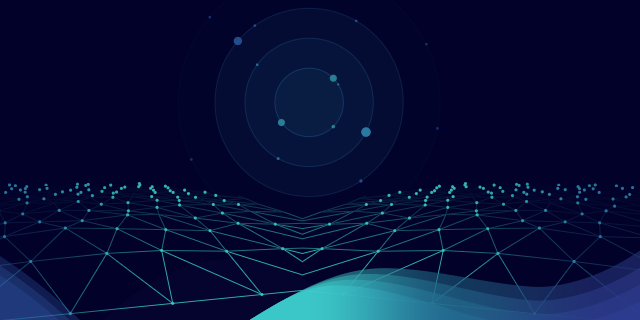
A WebGL 1 fragment shader for this background:

```glsl
precision highp float;
uniform vec2 u_resolution;

const vec3 NIGHT = vec3(0.005, 0.005, 0.16);
const vec3 DISC_TINT = vec3(0.009, 0.033, 0.032);
const vec3 RING_TINT = vec3(0.05, 0.13, 0.15);
const vec3 MESH_TEAL = vec3(0.22, 0.80, 0.76);
const vec3 MESH_BLUE = vec3(0.16, 0.50, 0.65);
const vec3 TURQUOISE = vec3(0.24, 0.80, 0.80);
const vec3 OCEAN = vec3(0.14, 0.42, 0.57);
const vec3 INDIGO = vec3(0.18, 0.24, 0.57);
const vec3 LEFT_BLUE = vec3(0.18, 0.32, 0.62);

const vec2 ORBIT_CENTRE = vec2(0.966, 0.680);
const float MIRROR_X = 0.945;
const vec2 VANISHING = vec2(0.482, 0.479);   // distance from mirror, height
const float COLUMN_STEP = 0.71;
const float COLUMN_START = -0.18;
const float ROW_STEP = 1.38;
const float ROW_START = 2.30;
const float ROW_TILT = 0.23;
const float FAR_ROW = 12.0;
const float FIRST_COLUMN = -3.0;
const float LINE_WIDTH = 0.0015;
const float NODE_SIZE = 0.0048;

float pixel;

float cover(float signedDistance) {
  return clamp(0.5 - signedDistance / pixel, 0.0, 1.0);
}

vec2 hash2(vec2 p) {
  vec3 q = fract(p.xyx * vec3(0.1031, 0.1030, 0.0973));
  q += dot(q, q.yzx + 33.33);
  return fract((q.xx + q.yz) * q.zy);
}

float segment(vec2 p, vec2 a, vec2 b) {
  vec2 ab = b - a;
  float t = clamp(dot(p - a, ab) / max(dot(ab, ab), 1e-6), 0.0, 1.0);
  return length(p - a - ab * t);
}

// Tinted disc with a rim and four satellites
void orbit(inout vec3 col, vec2 p, float radius, float rim, vec3 tint, vec4 angles, vec4 sizes) {
  float d = length(p) - radius;
  col += DISC_TINT * cover(d) * min(rim * 2.0, 1.0);
  col += RING_TINT * rim * cover(abs(d) - LINE_WIDTH);
  for (int i = 0; i < 4; i++) {
    vec2 moon = radius * vec2(cos(angles[i]), sin(angles[i]));
    col = mix(col, tint, 0.85 * cover(length(p - moon) - sizes[i]));
  }
}

// Grid cell (column, row) to its jittered place in perspective
vec2 meshNode(vec2 cell) {
  vec2 shift = (hash2(cell + 40.0) - 0.5) * vec2(0.35, 0.7);
  vec2 g = cell + shift * clamp(cell.y * 0.5, 0.0, 1.0);
  float slope = COLUMN_START + COLUMN_STEP * g.x;
  float depth = ROW_START + ROW_STEP * g.y - ROW_TILT * slope;
  float drop = 1.0 / max(depth, 0.4);
  return VANISHING + vec2(slope, -1.0) * drop;
}

void mesh(inout vec3 col, vec2 p) {
  vec2 q = vec2(abs(p.x - MIRROR_X), p.y);
  float drop = VANISHING.y - q.y;
  if (drop < 0.03) return;
  float slope = (q.x - VANISHING.x) / drop;
  vec2 base = floor(vec2((slope - COLUMN_START) / COLUMN_STEP,
                         (1.0 / drop - ROW_START + ROW_TILT * slope) / ROW_STEP));
  float links = 0.0;
  float nodes = 0.0;
  for (int j = -1; j <= 1; j++) {
    for (int i = -1; i <= 1; i++) {
      vec2 cell = base + vec2(float(i), float(j));
      float inner = cell.x - FIRST_COLUMN;
      if (cell.y < 0.0 || cell.y > min(FAR_ROW, 7.0 + 1.5 * inner) || inner < -1.0) continue;
      vec2 a = meshNode(cell);
      float d = min(segment(q, a, meshNode(cell + vec2(1.0, 0.0))),
                min(segment(q, a, meshNode(cell + vec2(0.0, 1.0))),
                    segment(q, a, meshNode(cell + vec2(1.0, 1.0)))));
      links = max(links, cover(d - LINE_WIDTH) * 0.85 * exp(-0.38 * cell.y));
      if (inner >= 0.0 && hash2(cell + 9.0).x > 0.045 * cell.y)
        nodes = max(nodes, cover(length(q - a) - NODE_SIZE));
    }
  }
  float side = smoothstep(0.4, 0.95, q.x);
  vec3 tint = mix(MESH_TEAL, MESH_BLUE, side);
  col = mix(col, tint, links * (1.0 - 0.4 * side));
  col = mix(col, tint, nodes * 0.9);
}

// Crest of the right-hand wave; later layers sit lower and further left
float crest(float x, float layer) {
  float peak = 1.2 - 0.05 * layer;
  float swell = (0.162 - 0.018 * layer) * sin(1.5708 * clamp((x - 0.78) / (peak - 0.78), -1.0, 1.0));
  float dip = (0.06 + 0.025 * layer) * smoothstep(peak, 1.72, x);
  float rise = max(x - 1.66, 0.0) / 0.34;
  return swell - dip + (0.115 - 0.01 * layer) * rise * rise;
}

void main() {
  pixel = 1.0 / u_resolution.y;
  vec2 p = gl_FragCoord.xy * pixel;
  p.x *= 2.0 * u_resolution.y / u_resolution.x;
  vec3 col = NIGHT;

  // Orbits, outermost first
  vec2 o = p - ORBIT_CENTRE;
  orbit(col, o, 0.409, 0.12, vec3(0.12, 0.22, 0.48), vec4(2.432, 0.461, -0.2, -2.69), vec4(0.004));
  orbit(col, o, 0.294, 0.7, vec3(0.17, 0.34, 0.60), vec4(2.43, 2.186, 1.047, -0.988), vec4(0.013, 0.004, 0.004, 0.005));
  orbit(col, o, 0.2005, 0.8, vec3(0.17, 0.48, 0.64), vec4(2.514, -2.075, -0.481, -0.481), vec4(0.004, 0.0045, 0.0145, 0.0145));
  orbit(col, o, 0.107, 0.9, vec3(0.18, 0.56, 0.64), vec4(0.785, -2.513, -0.785, 0.553), vec4(0.011, 0.011, 0.0055, 0.003));

  // Faint distant hill and the left wave
  float hill = 0.19 - 1.2 * (p.x - 0.72) * (p.x - 0.72);
  col = mix(col, INDIGO, 0.05 * cover(p.y - hill));
  for (int i = 0; i < 3; i++) {
    float top = 0.2 - 0.03 * float(i) - 0.65 * p.x - 0.6 * p.x * p.x;
    col = mix(col, LEFT_BLUE, 0.33 * cover(p.y - top));
  }

  mesh(col, p);

  // Layered right wave
  vec3 water = mix(TURQUOISE, OCEAN, smoothstep(0.95, 1.45, p.x));
  water = mix(water, INDIGO, smoothstep(1.4, 1.9, p.x));
  for (int i = 0; i < 4; i++) {
    float layer = float(i);
    vec3 tint = water * (0.88 + 0.05 * layer);
    col = mix(col, tint, 0.58 * cover(p.y - crest(p.x, layer)));
  }
  gl_FragColor = vec4(col, 1.0);
}
```
